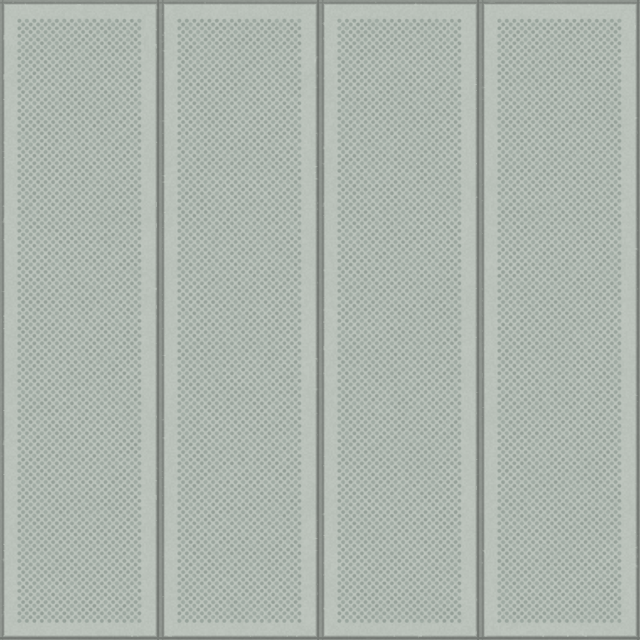
A WebGL 1 fragment shader for this texture:

```glsl
precision highp float;

// Four tall painted metal panels, each with a staggered field of round holes.
// A folded lattice places the holes; a signed seam profile shades the grooves,
// and periodic value noise adds mottling, grain and small chips on the edges.

uniform vec2 u_resolution;

float hash(vec2 p) {
  vec3 q = fract(vec3(p.xyx) * 0.1031);
  q += dot(q, q.yzx + 33.33);
  return fract((q.x + q.y) * q.z);
}

// Value noise with the given number of cells per canvas, wrapping at the edges
float noise(vec2 uv, vec2 cells) {
  vec2 p = uv * cells;
  vec2 i = floor(p);
  vec2 f = fract(p);
  f = f * f * (3.0 - 2.0 * f);
  vec2 a = mod(i, cells);
  vec2 b = mod(i + 1.0, cells);
  return mix(mix(hash(a), hash(vec2(b.x, a.y)), f.x),
             mix(hash(vec2(a.x, b.y)), hash(b), f.x), f.y);
}

float bump(float x, float width) {
  return exp(-x * x / (width * width));
}

// Brightness across a seam: wide recess, two dark creases, faint lit lips
float seamShade(float s) {
  float recess = 0.22 * (1.0 - smoothstep(0.0045, 0.0085, abs(s)));
  float creases = 0.18 * bump(s + 0.0030, 0.0017) + 0.11 * bump(s - 0.0046, 0.0018);
  float lips = 0.025 * bump(abs(s) - 0.0098, 0.0016);
  return 1.0 - recess - creases + lips;
}

// Nearest hole: xy is its lattice cell, z its distance in pitches
vec3 nearestHole(vec2 q) {
  vec2 a = floor(q + 0.5);
  vec2 b = floor(q) + 0.5;
  float da = length(q - a);
  float db = length(q - b);
  return da < db ? vec3(a, da) : vec3(b, db);
}

void main() {
  vec2 uv = gl_FragCoord.xy / u_resolution;
  float pixel = 1.0 / min(u_resolution.x, u_resolution.y);
  float panel = floor(uv.x * 4.0);
  vec2 local = vec2(uv.x - panel * 0.25, uv.y);

  // Painted face with soft mottling and fine grain
  float mottle = noise(uv, vec2(24.0)) * 0.6 + noise(uv, vec2(90.0)) * 0.4 - 0.5;
  float grain = noise(uv, vec2(380.0)) - 0.5;
  vec3 color = vec3(0.730, 0.760, 0.730);
  color += mottle * vec3(0.018, 0.014, 0.016);

  // Perforated field: 17 by 81 holes plus the staggered ones between them
  float pitch = 0.01172;
  vec3 hole = nearestHole((local - vec2(0.124, 0.4987)) / pitch);
  float inField = step(abs(hole.x), 8.1) * step(abs(hole.y), 40.1);
  float tone = hash(hole.xy * 2.0 + vec2(51.0 + panel * 67.0, 113.0));
  float softness = 0.7 * pixel + 0.0003;
  float radius = 0.00305 + 0.0003 * (tone - 0.5);
  float cover = 1.0 - smoothstep(radius - softness, radius + softness, hole.z * pitch);
  vec3 holeColor = vec3(0.605, 0.650, 0.620) + 0.045 * (tone - 0.5);
  color = mix(color, holeColor, cover * inField);
  color += grain * 0.028;

  // Grooves around every panel
  float seamX = (fract(uv.x * 4.0 + 0.5) - 0.5) * 0.25;
  float seamY = fract(uv.y + 0.5) - 0.5;
  float shade = min(seamShade(seamX), seamShade(-seamY));
  color *= shade;

  // Sparse chips on the groove edges
  float edge = min(abs(seamX), abs(seamY));
  float chip = smoothstep(0.82, 0.96, noise(uv + 0.37, vec2(210.0)));
  chip *= bump(edge - 0.0055, 0.0025);
  color += chip * vec3(0.075, 0.078, 0.074);

  gl_FragColor = vec4(clamp(color, 0.0, 1.0), 1.0);
}
```
